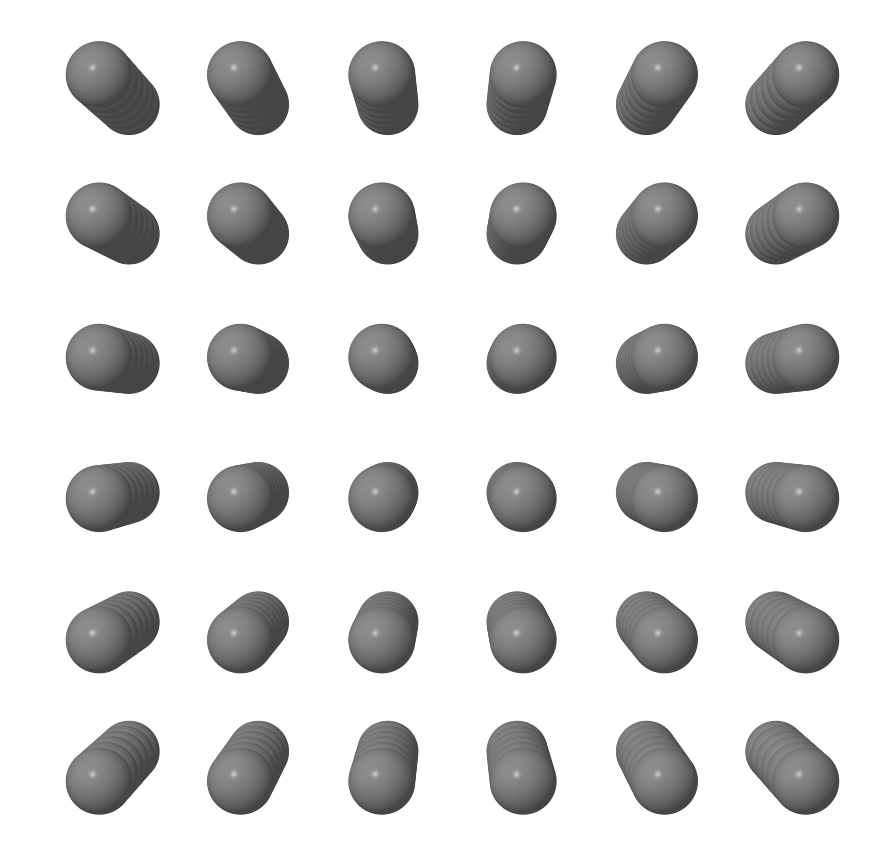
Write a Shadertoy shader that draws this pattern.

```glsl
// A cube of grey spheres, six per side, seen head-on in perspective on white.
// Each depth layer is a repeated grid shrunk toward the vanishing point;
// layers are painted back to front and lit with diffuse and specular terms.

#define COUNT 6.0                    // spheres per row and per column
#define LAYERS 6                     // spheres in depth
#define SPACING 0.1628               // front grid pitch, in canvas heights
#define RADIUS 0.0386                // front sphere radius, in canvas heights
#define DEPTH_STEP 0.0184            // layer distance over viewing distance
#define VANISHING vec2(0.505, 0.507) // vanishing point on the canvas
#define LIGHT vec3(-0.38, 0.40, 0.84)
#define AMBIENT 0.27
#define DIFFUSE 0.28
#define SPECULAR 0.24
#define SHININESS 220.0

// Grey level of a unit sphere at a point on its disc
float shadeSphere(vec2 disc) {
    vec3 normal = normalize(vec3(disc, sqrt(max(0.0, 1.0 - dot(disc, disc)))));
    vec3 light = normalize(LIGHT);
    vec3 halfway = normalize(light + vec3(0.0, 0.0, 1.0));
    float diffuse = max(dot(normal, light), 0.0);
    float specular = pow(max(dot(normal, halfway), 0.0), SHININESS);
    return AMBIENT + DIFFUSE * diffuse + SPECULAR * specular;
}

// Position within the nearest sphere of a layer, in sphere radii
vec2 nearestDisc(vec2 p, float scale) {
    vec2 grid = p / (SPACING * scale);
    float last = 0.5 * (COUNT - 1.0);
    vec2 cell = clamp(floor(grid) + 0.5, -last, last);
    return (grid - cell) * SPACING / RADIUS;
}

void mainImage(out vec4 fragColor, in vec2 fragCoord) {
    vec2 p = (fragCoord - VANISHING * iResolution.xy) / iResolution.y;
    float grey = 1.0;

    // Paint from the farthest layer to the nearest
    for (int layer = LAYERS - 1; layer >= 0; layer--) {
        float scale = 1.0 / (1.0 + DEPTH_STEP * float(layer));
        vec2 disc = nearestDisc(p, scale);
        float edge = 0.6 / (iResolution.y * RADIUS * scale);
        float coverage = 1.0 - smoothstep(1.0 - edge, 1.0 + edge, length(disc));
        grey = mix(grey, shadeSphere(disc), coverage);
    }

    fragColor = vec4(vec3(grey), 1.0);
}
```
